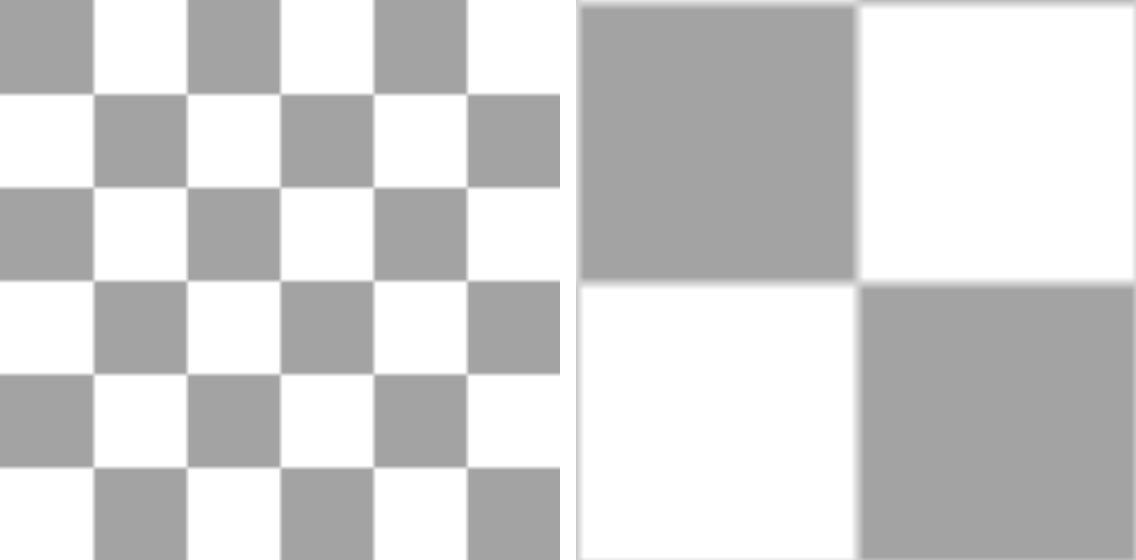
Left: the whole. Right: its middle third, enlarged.
A Shadertoy shader for this pattern:

```glsl
// Checkerboard of white and grey squares with softly blended borders.
// Each axis gives a wave of +1 and -1 that ramps across the nearest grid line;
// the product of both waves selects the colour.

const float CELLS = 6.0;                      // squares across and down
const float EDGE_WIDTH = 4.0 / 512.0;         // width of the soft border
const vec2 GRID_SHIFT = vec2(0.001, -0.002);  // small offset of the inner lines
const vec3 LIGHT = vec3(1.0);
const vec3 DARK = vec3(0.64);

// Alternating sign per cell, starting at +1, with a linear ramp at inner lines
vec2 alternatingWave(vec2 p, vec2 halfEdge) {
    vec2 line = clamp(floor(p * CELLS + 0.5), 1.0, CELLS - 1.0);
    vec2 ramp = clamp((p - line / CELLS) / halfEdge, -1.0, 1.0);
    return ramp * (1.0 - 2.0 * mod(line, 2.0));
}

void mainImage(out vec4 fragColor, in vec2 fragCoord) {
    vec2 p = fragCoord / iResolution.xy - GRID_SHIFT;

    // Keep the border at least one pixel wide on small canvases
    vec2 halfEdge = 0.5 * max(vec2(EDGE_WIDTH), 1.0 / iResolution.xy);

    vec2 wave = alternatingWave(p, halfEdge);
    float lightness = 0.5 + 0.5 * wave.x * wave.y;
    fragColor = vec4(mix(DARK, LIGHT, lightness), 1.0);
}
```
